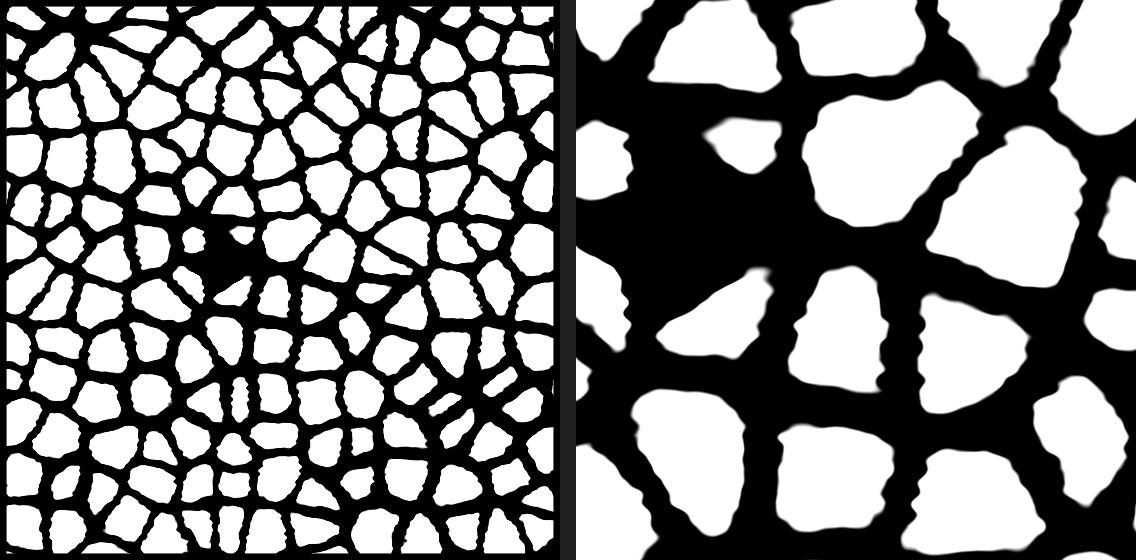
Left, the full canvas; right, a detail of the centre.
Write a three.js fragment shader that draws this pattern.

```glsl
// Rounded white cells with ragged edges, parted by black walls inside a black frame.
varying vec2 vUv;

const vec3 WALL_COLOR = vec3(0.0);
const vec3 CELL_COLOR = vec3(1.0);
const vec2 GRID = vec2(13.0, 11.6);   // cells across and up
const float JITTER = 0.86;            // scatter of the cell sites
const float ROUNDING = 215.0;         // higher gives sharper cell corners
const float THIN_WALL = 0.0072;       // half widths of the walls
const float THICK_WALL = 0.0118;
const float FRAME = 0.0117;
const float EDGE_BLUR = 0.001;

float hash(vec2 p) {
  return fract(sin(dot(p, vec2(127.1, 311.7))) * 43758.5453);
}

float valueNoise(vec2 p) {
  vec2 i = floor(p);
  vec2 f = fract(p);
  f = f * f * (3.0 - 2.0 * f);
  float low = mix(hash(i), hash(i + vec2(1.0, 0.0)), f.x);
  float high = mix(hash(i + vec2(0.0, 1.0)), hash(i + vec2(1.0, 1.0)), f.x);
  return mix(low, high, f.y);
}

// Vector noise centred on zero
vec2 warp(vec2 p, vec2 frequency) {
  vec2 q = p * frequency;
  return vec2(valueNoise(q), valueNoise(q + vec2(37.2, 91.7))) - 0.5;
}

// Scattered site of a grid cell, in canvas units
vec2 cellSite(vec2 cell, vec2 grid, float jitter) {
  vec2 offset = vec2(hash(cell + 3.7), hash(cell + 61.3)) - 0.5;
  return (cell + 0.5 + jitter * offset) / grid;
}

// Grid cell whose site lies nearest to p
vec2 nearestCell(vec2 p, vec2 grid, float jitter) {
  vec2 home = floor(p * grid);
  vec2 best = home;
  float bestDistance = 10.0;
  for (int y = -2; y <= 2; y++) {
    for (int x = -2; x <= 2; x++) {
      vec2 cell = home + vec2(float(x), float(y));
      float d = distance(p, cellSite(cell, grid, jitter));
      if (d < bestDistance) {
        bestDistance = d;
        best = cell;
      }
    }
  }
  return best;
}

// Smooth minimum of the distances to all borders of the cell around p
float borderDistance(vec2 p, vec2 grid, float jitter, float rounding) {
  vec2 home = nearestCell(p, grid, jitter);
  vec2 site = cellSite(home, grid, jitter) - p;
  float sum = 0.0;
  for (int y = -2; y <= 2; y++) {
    for (int x = -2; x <= 2; x++) {
      if (x == 0 && y == 0) continue;
      vec2 cell = home + vec2(float(x), float(y));
      vec2 other = cellSite(cell, grid, jitter) - p;
      float d = dot(0.5 * (site + other), normalize(other - site));
      sum += exp(-rounding * d);
    }
  }
  return -log(sum) / rounding;
}

// Half width of the wall, swelling in patches and around one dark clot
float wallHalfWidth(vec2 p, vec2 clot) {
  float patches = smoothstep(0.5, 0.9, valueNoise(p * 6.0 + 4.3));
  float swelling = 0.03 * smoothstep(0.075, 0.02, distance(p, clot));
  return mix(THIN_WALL, THICK_WALL, patches) + swelling;
}

float frameDistance(vec2 uv, float width) {
  vec2 d = min(uv, 1.0 - uv);
  return min(d.x, d.y) - width;
}

void main() {
  // Slow bends plus fine, mostly sideways teeth
  vec2 p = vUv + 0.009 * warp(vUv, vec2(38.0));
  p += vec2(0.0065, 0.0025) * warp(vUv + 5.0, vec2(110.0, 150.0));

  float cells = borderDistance(p, GRID, JITTER, ROUNDING);
  cells -= wallHalfWidth(p, vec2(0.405, 0.535));
  float inside = min(cells, frameDistance(vUv, FRAME));

  float coverage = smoothstep(-EDGE_BLUR, EDGE_BLUR, inside);
  gl_FragColor = vec4(mix(WALL_COLOR, CELL_COLOR, coverage), 1.0);
}
```
